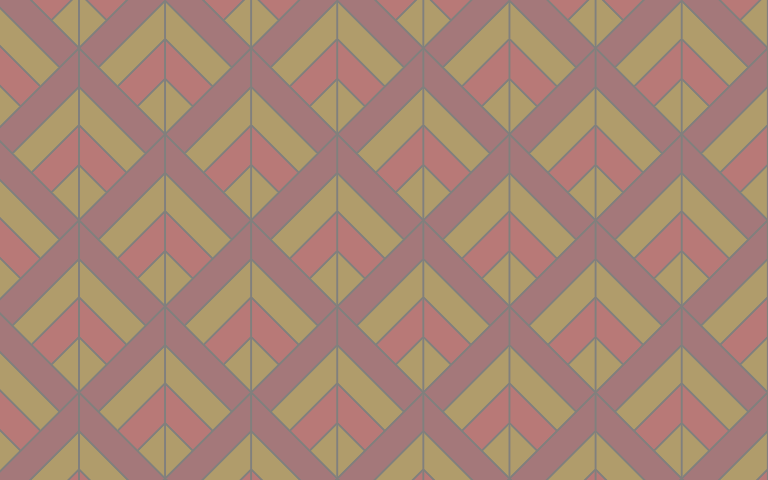
This pattern is drawn by a Shadertoy shader. Its source:

```glsl
#define PERIOD 0.3587                 // diamond diagonal, in canvas heights
#define ORIGIN vec2(0.7027, 0.0031)   // one lattice node, in canvas heights
#define LINE_WIDTH 0.0112             // in periods
#define BAND_DEPTHS vec3(0.225, 0.447, 0.678)
#define MAUVE vec3(0.642, 0.470, 0.477)
#define OCHRE vec3(0.690, 0.610, 0.420)
#define ROSE vec3(0.722, 0.473, 0.467)
#define LINE_COLOR vec3(0.505, 0.500, 0.490)

const float DIAGONAL = 0.70710678;

// Distance to the nearest integer
float gridDistance(float x) {
    return abs(fract(x + 0.5) - 0.5);
}

// Nested chevrons, by depth below the upper edges of the diamond
vec3 bandColor(float depth, float pixel) {
    vec3 inside = smoothstep(-0.5 * pixel, 0.5 * pixel, (depth - BAND_DEPTHS) * DIAGONAL);
    vec3 color = mix(MAUVE, OCHRE, inside.x);
    color = mix(color, ROSE, inside.y);
    return mix(color, OCHRE, inside.z);
}

// Distance to the nearest diamond edge, chevron edge or vertical spine
float lineDistance(vec2 p, vec2 diagonal, float depth) {
    float edge = min(gridDistance(diagonal.x), gridDistance(diagonal.y));
    vec3 chevrons = abs(depth - BAND_DEPTHS);
    float chevron = min(chevrons.x, min(chevrons.y, chevrons.z));
    float spine = 0.5 * gridDistance(2.0 * p.x);
    return min(spine, DIAGONAL * min(edge, chevron));
}

void mainImage(out vec4 fragColor, in vec2 fragCoord) {
    vec2 p = (fragCoord / iResolution.y - ORIGIN) / PERIOD;
    float pixel = 1.0 / (iResolution.y * PERIOD);

    // Diagonal axes turn each diamond into a unit cell
    vec2 diagonal = vec2(p.y + p.x, p.y - p.x);
    vec2 cell = fract(diagonal);
    float depth = 1.0 - max(cell.x, cell.y);

    // Fill, then outlines
    vec3 color = bandColor(depth, pixel);
    float d = lineDistance(p, diagonal, depth) - 0.5 * LINE_WIDTH;
    color = mix(color, LINE_COLOR, 1.0 - smoothstep(-0.5 * pixel, 0.5 * pixel, d));

    fragColor = vec4(color, 1.0);
}
```
